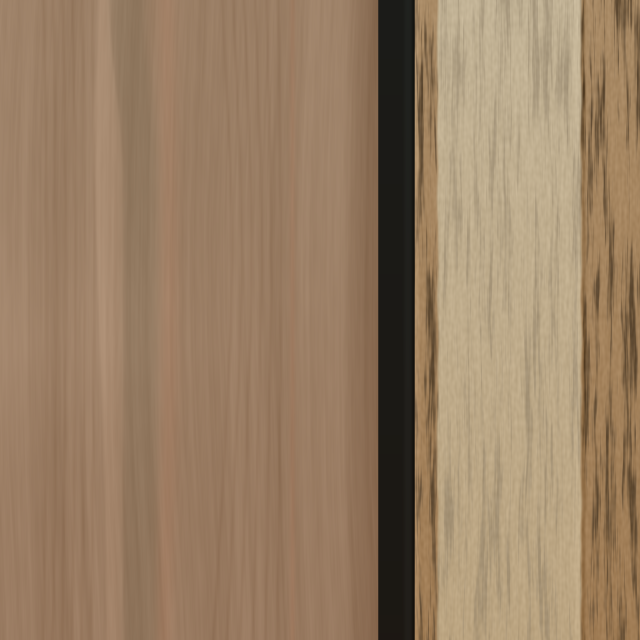
Reproduce this texture procedurally as a Shadertoy shader.

```glsl
vec2 hashGradient(vec2 cell) {
    vec3 p = fract(vec3(cell.xyx) * vec3(0.1031, 0.1030, 0.0973));
    p += dot(p, p.yzx + 33.33);
    float angle = 6.2832 * fract((p.x + p.y) * p.z);
    return vec2(cos(angle), sin(angle));
}

float gradientNoise(vec2 p) {
    vec2 i = floor(p), f = fract(p);
    vec2 u = f * f * f * (f * (f * 6.0 - 15.0) + 10.0);
    float a = dot(hashGradient(i), f);
    float b = dot(hashGradient(i + vec2(1, 0)), f - vec2(1, 0));
    float c = dot(hashGradient(i + vec2(0, 1)), f - vec2(0, 1));
    float d = dot(hashGradient(i + vec2(1, 1)), f - vec2(1, 1));
    return mix(mix(a, b, u.x), mix(c, d, u.x), u.y);
}

// Vertical fibres summed over four octaves
float fibres(vec2 p, vec2 scale) {
    float sum = 0.0, gain = 1.0;
    for (int i = 0; i < 4; i++) {
        sum += gain * gradientNoise(p * scale + float(i) * 17.3);
        scale *= vec2(1.9, 1.7);
        gain *= 0.72;
    }
    return sum;
}

float edge(float x, float at, float soft) {
    return smoothstep(at - soft, at + soft, x);
}

float band(float x, float left, float right, float soft) {
    return edge(x, left, soft) * (1.0 - edge(x, right, soft));
}

float line(float x, float at, float width) {
    float d = (x - at) / width;
    return exp(-d * d);
}

vec3 smoothVeneer(vec2 uv) {
    float x = uv.x, y = uv.y;
    float bend = 0.012 * sin(y * 3.6 - 0.5) + 0.008 * gradientNoise(vec2(x * 5.0, y * 2.0));
    vec2 grain = vec2(x + bend, y);
    vec3 color = mix(vec3(0.595, 0.475, 0.375), vec3(0.605, 0.495, 0.395), edge(y, 0.45, 0.45));
    color += 0.025 * line(y, 0.48, 0.14) * (1.0 - edge(x, 0.3, 0.25));

    // Broad tone and fine growth lines
    color += 0.030 * gradientNoise(grain * vec2(17.0, 0.5));
    color += 0.025 * fibres(grain, vec2(55.0, 0.7));
    color += 0.014 * gradientNoise(uv * vec2(230.0, 14.0));

    // Pale tapered sapwood beside an olive strip
    float right = mix(0.192, 0.171, edge(y, 0.86, 0.14));
    float left = mix(0.166, 0.148, edge(y, 0.45, 0.35)) + 0.007 * edge(y, 0.9, 0.1);
    color += vec3(0.038, 0.035, 0.033) * band(x, left, right, 0.003);
    color += vec3(-0.035, -0.020, -0.018) * band(x, right, right + 0.055, 0.012);
    color += vec3(0.018, -0.004, -0.008) * line(x, 0.26 + bend * 0.4, 0.014);

    // Curving dark growth rings
    for (int i = 0; i < 6; i++) {
        float k = float(i);
        float ring = 0.345 + 0.018 * k + bend * (1.3 - 0.2 * k);
        color -= vec3(0.022, 0.024, 0.024) * line(x, ring, 0.0028);
        float leftRing = 0.068 + 0.015 * k + bend * 0.35;
        color -= vec3(0.020, 0.022, 0.023) * line(x, leftRing, 0.0030);
    }
    color += vec3(0.018, -0.006, -0.010) * line(x, 0.457, 0.004);

    // Shade falling beside the metal bar
    color -= vec3(0.045, 0.047, 0.046) * edge(x, 0.548, 0.018);
    color -= vec3(0.045, 0.050, 0.050) * edge(x, 0.583, 0.022);
    return color;
}

vec3 metalBar(vec2 uv) {
    vec3 color = mix(vec3(0.108, 0.092, 0.074), vec3(0.104, 0.106, 0.094), uv.y);
    color += vec3(0.022, 0.026, 0.026) * band(uv.x, 0.632, 0.643, 0.004);
    return color - 0.035 * line(uv.x, 0.647, 0.003);
}

vec3 brushedOak(vec2 uv, vec3 base, vec3 pore, float strength) {
    vec2 p = uv + vec2(0.004 * gradientNoise(uv * vec2(9.0, 5.0)), 0.0);
    float streak = fibres(p, vec2(65.0, 3.5));
    float fleck = gradientNoise(p * vec2(240.0, 22.0));
    float broad = gradientNoise(p * vec2(24.0, 1.6));
    float depth = smoothstep(-0.15, 0.85, streak + 0.55 * fleck + 0.35 * broad);
    vec3 color = mix(base, pore, depth * strength);
    return color + 0.035 * fleck + 0.035 * gradientNoise(uv * vec2(200.0, 90.0));
}

void mainImage(out vec4 fragColor, in vec2 fragCoord) {
    vec2 uv = fragCoord / iResolution.xy;
    float soft = max(0.0012, 0.7 / iResolution.x);
    float wobble = 0.003 * gradientNoise(uv * vec2(1.0, 16.0));

    // Pale centre plank between two darker oak planks
    vec3 paleBase = mix(vec3(0.735, 0.645, 0.505), vec3(0.765, 0.705, 0.590), uv.y);
    vec3 pale = brushedOak(uv, paleBase, vec3(0.52, 0.46, 0.37), 0.48);
    vec3 darkBase = mix(vec3(0.630, 0.490, 0.335), vec3(0.665, 0.545, 0.400), uv.y);
    vec3 dark = brushedOak(uv + 3.7, darkBase, vec3(0.29, 0.22, 0.14), 0.82);
    float plank = band(uv.x + wobble, 0.684, 0.908, 0.0025);
    vec3 oak = mix(dark, pale, plank);
    oak += 0.025 * line(uv.x, 0.902, 0.006);
    oak -= 0.09 * line(uv.x + wobble, 0.912, 0.003);
    oak += 0.05 * line(uv.x, 0.651, 0.004);

    vec3 color = mix(smoothVeneer(uv), metalBar(uv), edge(uv.x, 0.591, soft));
    color = mix(color, oak, edge(uv.x, 0.648, soft));
    fragColor = vec4(clamp(color, 0.0, 1.0), 1.0);
}
```
